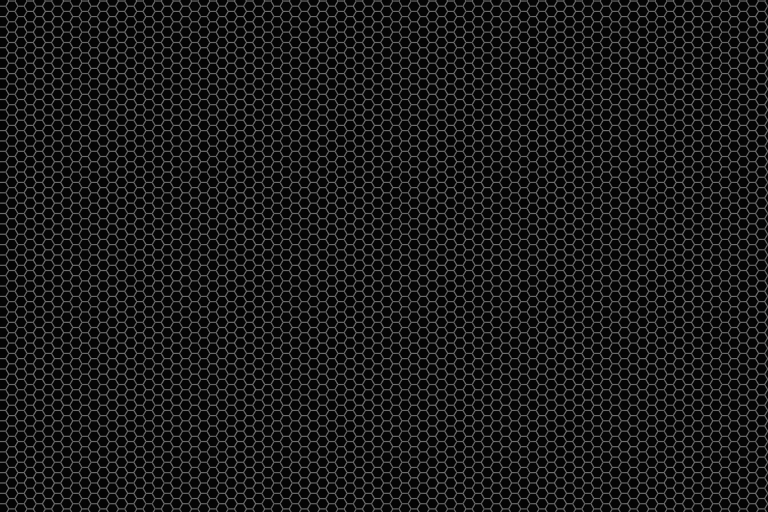
Write a Shadertoy shader that draws this pattern.

```glsl
// A dark sheet covered by a fine mesh of flat-topped hexagons in thin grey lines.
// Two interleaved rectangular lattices give the nearest cell centre; the distance
// to the cell wall is box-filtered by the pixel size, with faint uneven wear.

#define PAIRS_ACROSS 42.0            // each pair is two staggered columns
#define ROWS_DOWN 49.4
#define PHASE vec2(0.15, 0.30)       // lattice shift, in repeats
#define LINE_WIDTH 0.116             // in row heights
#define BASE_COLOR vec3(0.018)
#define LINE_COLOR vec3(0.41)
#define WEAR 0.16                    // strength of the line brightness variation
#define GRAIN 0.008

float hash(vec2 p) {
    p = fract(p * vec2(0.1031, 0.1137));
    p += dot(p, p.yx + 33.33);
    return fract((p.x + p.y) * p.x * 17.0);
}

float valueNoise(vec2 p) {
    vec2 cell = floor(p);
    vec2 f = fract(p);
    f = f * f * (3.0 - 2.0 * f);
    float low = mix(hash(cell), hash(cell + vec2(1, 0)), f.x);
    float high = mix(hash(cell + vec2(0, 1)), hash(cell + vec2(1, 1)), f.x);
    return mix(low, high, f.y);
}

// Distance to the nearest wall of a honeycomb whose rows are one unit apart.
float honeycombWall(vec2 p) {
    vec2 period = vec2(sqrt(3.0), 1.0);
    vec2 a = mod(p, period) - 0.5 * period;
    vec2 b = mod(p - 0.5 * period, period) - 0.5 * period;
    vec2 local = abs(dot(a, a) < dot(b, b) ? a : b);
    return 0.5 - max(local.y, dot(local, vec2(0.5 * sqrt(3.0), 0.5)));
}

// Share of a pixel-wide window that a line at distance d covers.
float lineCoverage(float d, float width, float pixel) {
    float overlap = min(d + 0.5 * width, 0.5 * pixel) - max(d - 0.5 * width, -0.5 * pixel);
    return clamp(overlap / pixel, 0.0, 1.0);
}

void mainImage(out vec4 fragColor, in vec2 fragCoord) {
    // Lattice coordinates, one row per unit
    vec2 repeats = fragCoord / iResolution.xy * vec2(PAIRS_ACROSS, ROWS_DOWN) - PHASE;
    vec2 p = repeats * vec2(sqrt(3.0), 1.0);
    float pixel = ROWS_DOWN / iResolution.y;

    // Thin walls with slightly uneven brightness
    float line = lineCoverage(honeycombWall(p), LINE_WIDTH, pixel);
    line *= 1.0 + WEAR * (valueNoise(p * 2.3 + 40.0) - 0.5);

    // Near-black cells with faint grain
    vec3 color = mix(BASE_COLOR, LINE_COLOR, line);
    color += GRAIN * (valueNoise(p * 5.0 + 90.0) - 0.5);
    fragColor = vec4(color, 1.0);
}
```
